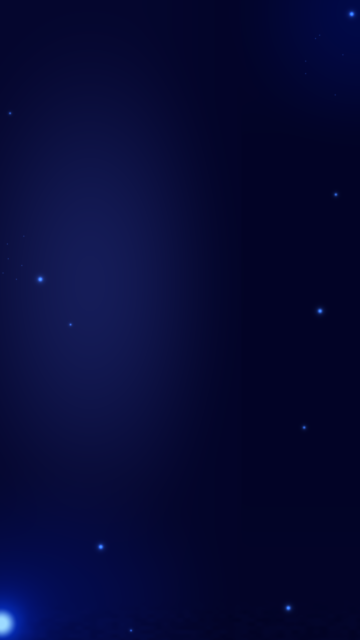
Give the GLSL for this background, as a WebGL 1 fragment shader.

```glsl
precision highp float;
// Deep blue night backdrop: elliptical glows over a dark navy ramp,
// a bright orb in the lower left corner, two wandering columns of stars
// and hashed dust. Positions are canvas fractions, radii are canvas widths.

uniform vec2 u_resolution;

const vec3 NAVY_LEFT = vec3(0.018, 0.024, 0.180);
const vec3 NAVY_RIGHT = vec3(0.010, 0.016, 0.158);
const vec3 INDIGO_GLOW = vec3(0.064, 0.086, 0.165);
const vec3 CORNER_GLOW = vec3(-0.006, 0.022, 0.140);
const vec3 STAR_BLUE = vec3(0.22, 0.46, 0.85);
const vec3 ORB_HALO = vec3(0.02, 0.25, 0.90);
const vec3 ORB_CORE = vec3(0.62, 0.86, 1.00);

float hash(vec2 p) {
  return fract(sin(dot(p, vec2(127.1, 311.7))) * 43758.5453);
}

float valueNoise(vec2 p) {
  vec2 cell = floor(p);
  vec2 f = fract(p);
  f = f * f * (3.0 - 2.0 * f);
  float low = mix(hash(cell), hash(cell + vec2(1.0, 0.0)), f.x);
  float high = mix(hash(cell + vec2(0.0, 1.0)), hash(cell + 1.0), f.x);
  return mix(low, high, f.y);
}

// Soft ellipse: one at the centre, zero at the given radii
float ellipseGlow(vec2 uv, vec2 center, vec2 radii) {
  return 1.0 - smoothstep(0.0, 1.0, length((uv - center) / radii));
}

float gaussian(float dist, float radius) {
  return exp(-dist * dist / (radius * radius));
}

// Round star with a tight core and a weak halo
float star(vec2 uv, vec2 center, vec2 scale, float radius) {
  float dist = length((uv - center) * scale);
  return gaussian(dist, radius) + 0.25 * gaussian(dist, radius * 2.2);
}

// Five stars descending from start, swaying by a sine; sizes alternate
float starColumn(vec2 uv, vec2 scale, vec2 start, vec2 stride,
                 float sway, float frequency, float firstSize, float nextSize) {
  float light = 0.0;
  for (int i = 0; i < 5; i++) {
    float k = float(i);
    vec2 center = start + stride * k;
    center.y += sway * sin(frequency * k);
    float size = mix(firstSize, nextSize, mod(k, 2.0));
    light += size * star(uv, center, scale, 0.0055 * size);
  }
  return light;
}

// Faint specks hashed inside a rectangle
float dust(vec2 uv, vec2 scale, vec2 corner, vec2 extent, float seed) {
  float light = 0.0;
  for (int i = 0; i < 6; i++) {
    float k = float(i);
    vec2 offset = vec2(hash(vec2(k, seed)), hash(vec2(seed, k + 7.0)));
    float dist = length((uv - corner - extent * offset) * scale);
    light += gaussian(dist, 0.0022);
  }
  return light;
}

void main() {
  vec2 uv = gl_FragCoord.xy / u_resolution;
  vec2 scale = vec2(1.0, u_resolution.y / u_resolution.x);

  // Navy ramp with a faint vertical seam
  vec3 color = mix(NAVY_LEFT, NAVY_RIGHT, smoothstep(0.35, 0.70, uv.x));
  float seam = smoothstep(0.668, 0.673, uv.x)
             * smoothstep(0.12, 0.25, uv.y) * (1.0 - smoothstep(0.76, 0.86, uv.y));
  color -= vec3(0.002, 0.003, 0.010) * seam;

  // Large indigo glow and the two blue corners
  color += INDIGO_GLOW * ellipseGlow(uv, vec2(0.25, 0.557), vec2(0.45, 0.46));
  color += CORNER_GLOW * ellipseGlow(uv, vec2(0.08, 0.06), vec2(0.60, 0.23));
  color += CORNER_GLOW * 0.85 * ellipseGlow(uv, vec2(1.0, 0.98), vec2(0.40, 0.23));

  // Misty grain along the lower edge
  float mist = valueNoise(uv * scale * vec2(50.0, 90.0)) - 0.5;
  color += vec3(0.004, 0.012, 0.035) * mist * (1.0 - smoothstep(0.02, 0.07, uv.y));

  // Stars and dust
  float stars = starColumn(uv, scale, vec2(0.028, 0.823), vec2(0.084, -0.205),
                           0.08, 3.89, 0.55, 1.0);
  stars += starColumn(uv, scale, vec2(0.977, 0.978), vec2(-0.044, -0.232),
                      -0.05, 1.571, 1.0, 0.7);
  color += STAR_BLUE * stars;
  float specks = dust(uv, scale, vec2(0.005, 0.55), vec2(0.08, 0.10), 3.0)
               + dust(uv, scale, vec2(0.83, 0.84), vec2(0.14, 0.12), 11.0);
  color += STAR_BLUE * 0.18 * specks;

  // Corner orb
  float orbDist = length((uv - vec2(0.004, 0.026)) * scale);
  color += vec3(0.0, 0.04, 0.22) * gaussian(orbDist, 0.11);
  color = mix(color, ORB_HALO, 0.85 * gaussian(orbDist, 0.052));
  color = mix(color, ORB_CORE, 1.0 - smoothstep(0.010, 0.046, orbDist));

  gl_FragColor = vec4(clamp(color, 0.0, 1.0), 1.0);
}
```
